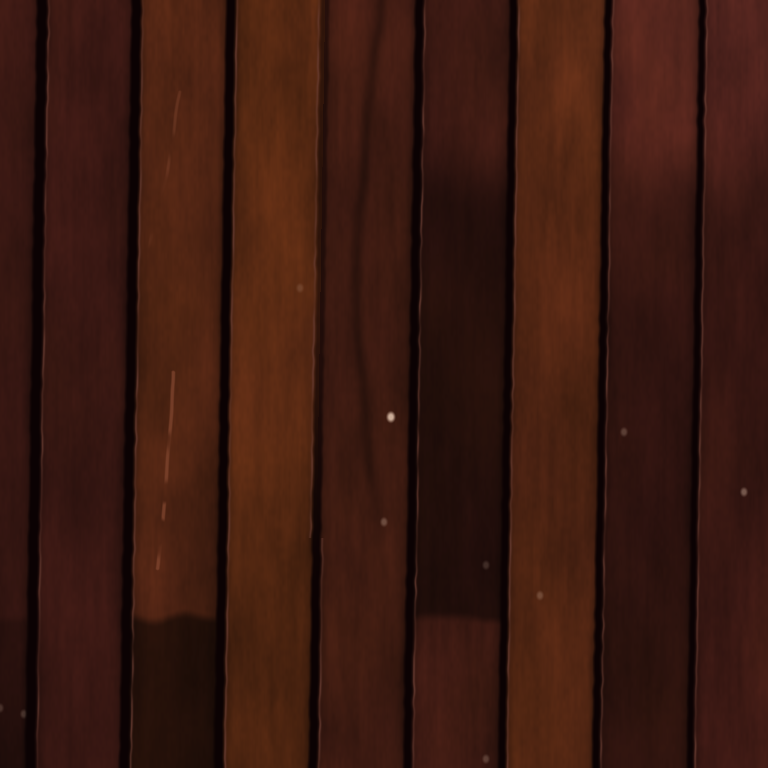
This texture is drawn by a Shadertoy shader. Its source:

```glsl
// Dark stained vertical wood planks with slanted gaps, worn edges, scratches and specks.

const float PITCH = 0.1228;      // plank spacing
const float FIRST_GAP = 0.039;   // first gap at the bottom edge
const float LEAN = 0.016;        // sideways drift from bottom to top

const vec3 RED_STAIN = vec3(0.255, 0.105, 0.083);
const vec3 AMBER_STAIN = vec3(0.335, 0.158, 0.070);
const vec3 GAP_COLOR = vec3(0.045, 0.008, 0.012);
const vec3 EDGE_COLOR = vec3(0.40, 0.23, 0.19);
const vec3 SCRATCH_COLOR = vec3(0.50, 0.27, 0.18);
const vec3 SPECK_COLOR = vec3(0.80, 0.68, 0.60);

// Per plank: amber amount, then brightness at top, middle and bottom
const vec4 PLANKS[9] = vec4[9](
    vec4(0.00, 0.88, 0.78, 0.60), vec4(0.00, 0.95, 0.86, 0.80),
    vec4(0.65, 1.02, 0.93, 0.45), vec4(1.00, 1.04, 1.00, 0.90),
    vec4(0.30, 0.95, 0.88, 0.85), vec4(0.20, 0.90, 0.53, 0.95),
    vec4(0.80, 1.06, 1.00, 0.92), vec4(0.10, 1.05, 0.76, 0.64),
    vec4(0.00, 1.22, 0.84, 0.96));

float hash(vec2 p) {
    p = fract(p * vec2(0.1031, 0.1130));
    p += dot(p, p.yx + 33.33);
    return fract((p.x + p.y) * p.x * 91.7);
}

float noise(vec2 p) {
    vec2 i = floor(p), f = fract(p);
    f = f * f * (3.0 - 2.0 * f);
    return mix(mix(hash(i), hash(i + vec2(1, 0)), f.x),
               mix(hash(i + vec2(0, 1)), hash(i + vec2(1, 1)), f.x), f.y);
}

float fbm(vec2 p) {
    float sum = 0.0, amp = 0.5;
    for (int i = 0; i < 4; i++) {
        sum += amp * noise(p);
        p = p * 2.03 + 17.3;
        amp *= 0.5;
    }
    return sum / 0.9375;
}

// Strong changes of tone form a crisp seam, weak ones a slow fade
float seam(float y, float at, float change, float limit, float crisp) {
    float w = abs(change) > limit ? crisp : 0.17;
    return smoothstep(at - w, at + w, y);
}

float segmentDist(vec2 p, vec2 a, vec2 b) {
    vec2 ab = b - a;
    return length(p - a - ab * clamp(dot(p - a, ab) / dot(ab, ab), 0.0, 1.0));
}

float scratch(vec2 uv, vec2 a, vec2 b, float width, float px) {
    vec2 p = uv + vec2(0.007 * (noise(vec2(uv.y * 22.0, 3.0)) - 0.5), 0.0);
    float broken = smoothstep(0.3, 0.65, noise(uv * vec2(60.0, 42.0)));
    return broken * (1.0 - smoothstep(width, width + 0.0015 + px, segmentDist(p, a, b)));
}

float speck(vec2 uv, vec2 center, float radius, float px) {
    return 1.0 - smoothstep(radius * 0.3, radius + px, length((uv - center) * vec2(1.0, 0.8)));
}

vec3 plankColor(vec2 uv, float id) {
    vec4 tone = PLANKS[int(clamp(id, 0.0, 8.0))];
    float y = uv.y + 0.012 * (noise(uv * 25.0) - 0.5);
    float low = seam(y, 0.195, tone.z - tone.w, 0.15, 0.008);
    float high = seam(y, 0.78, tone.y - tone.z, 0.25, 0.06);
    float light = mix(mix(tone.w, tone.z, low), tone.y, high);

    // Stain blotches and vertical grain
    vec2 p = uv + vec2(id * 3.7, id * 1.9);
    float blotch = fbm(p * vec2(15.0, 7.0));
    float grain = fbm(p * vec2(110.0, 9.0));
    float fine = noise(p * vec2(260.0, 120.0));
    light *= 1.0 + 0.55 * (blotch - 0.5) + 0.22 * (grain - 0.5) + 0.07 * (fine - 0.5);
    float amber = clamp(tone.x + 0.5 * (fbm(p * vec2(8.0, 5.0)) - 0.5), 0.0, 1.0);
    vec3 color = mix(RED_STAIN, AMBER_STAIN, amber) * light;

    // Pale haze towards the upper right
    return color + vec3(0.035, 0.023, 0.025) * smoothstep(0.6, 1.0, uv.y) * smoothstep(0.5, 1.0, uv.x);
}

void mainImage(out vec4 fragColor, in vec2 fragCoord) {
    vec2 uv = fragCoord / iResolution.xy;
    float px = 1.0 / min(iResolution.x, iResolution.y);
    float s = (uv.x - FIRST_GAP - LEAN * uv.y) / PITCH;
    float gap = floor(s + 0.5);
    float id = floor(s) + 1.0;
    float d = (s - gap) * PITCH + 0.0016 * (noise(vec2(uv.y * 70.0, gap * 9.0)) - 0.5);

    vec3 color = plankColor(uv, id);

    // Dark curved vein in the fifth plank
    float veinX = 0.485 - 0.022 * sin(uv.y * 5.5 - 1.9) + 0.006 * noise(uv.yy * 14.0);
    float vein = exp(-pow((uv.x - veinX) / 0.008, 2.0)) * smoothstep(0.2, 0.5, uv.y);
    color *= 1.0 - 0.33 * vein * (id == 4.0 ? 1.0 : 0.0);

    // Scratches and scattered specks
    float marks = scratch(uv, vec2(0.226, 0.515), vec2(0.203, 0.26), 0.0008, px);
    marks += 0.55 * scratch(uv, vec2(0.234, 0.88), vec2(0.194, 0.66), 0.0005, px);
    color = mix(color, SCRATCH_COLOR, 0.75 * min(marks, 1.0));
    float dots = speck(uv, vec2(0.509, 0.457), 0.006, px);
    for (float i = 0.0; i < 9.0; i++) {
        vec2 center = vec2(hash(vec2(i, 4.7)), hash(vec2(i, 19.3)));
        dots += (0.15 + 0.3 * hash(vec2(i, 8.1))) * speck(uv, center, 0.005, px);
    }
    color = mix(color, SPECK_COLOR, min(dots, 1.0));

    // Gap with soft shadow and a worn bright edge on its right
    float halfWidth = mix(0.0068, 0.0042, clamp(gap / 7.0, 0.0, 1.0));
    float depth = gap == 3.0 ? mix(1.0, 0.45, smoothstep(0.2, 0.6, uv.y)) : 1.0;
    color *= 1.0 - 0.35 * depth * exp(-max(abs(d) - halfWidth, 0.0) / 0.005);
    float side = gap == 3.0 && uv.y > 0.3 ? -d : d;
    float edge = exp(-pow((side - halfWidth - 0.0022) / 0.0016, 2.0));
    float wear = 0.2 + 0.6 * noise(vec2(uv.y * 38.0, gap * 5.0));
    color = mix(color, EDGE_COLOR, edge * wear);
    float inside = 1.0 - smoothstep(halfWidth - 0.0015 - px, halfWidth + 0.001 + px, abs(d));
    color = mix(color, GAP_COLOR, inside * depth);

    fragColor = vec4(clamp(color, 0.0, 1.0), 1.0);
}
```
